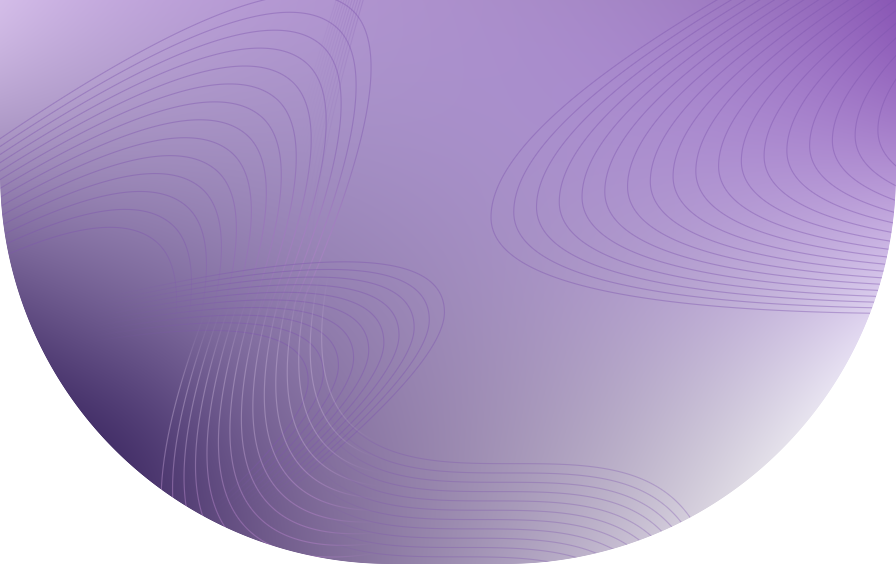
A Shadertoy shader for this background:

```glsl
// A violet card with large rounded lower corners on a white page.
// Its colour is a smooth 4x4 gradient mesh; fine nested contour lines come
// from parabolas repeated along a drift direction. The canvas is 100 wide.

#define CORNER_RADIUS 43.6
#define LINE_HALF_WIDTH 0.065
#define VIOLET_LINE vec3(0.49, 0.33, 0.68)
#define PINK_LINE vec3(0.74, 0.52, 0.82)
#define PALE_LINE vec3(0.78, 0.70, 0.84)
#define SHADOW_TINT vec3(0.065, 0.06, 0.05)
#define LINE_STRENGTH 0.42

// Weights of the cubic through four evenly spaced nodes, t in 0..1
vec4 cubicWeights(float t) {
    float s = 3.0 * t, a = s - 1.0, b = s - 2.0, c = s - 3.0;
    return vec4(-a * b * c / 6.0, s * b * c / 2.0, -s * a * c / 2.0, s * a * b / 6.0);
}

// Gradient mesh, each row listed from left to right
vec3 meshColor(vec2 uv) {
    vec4 wx = cubicWeights(uv.x), wy = cubicWeights(uv.y);
    vec3 bottom = mat4x3(0.15, 0.08, 0.28,  0.47, 0.39, 0.57,
                         0.76, 0.72, 0.81,  1.15, 1.14, 1.10) * wx;
    vec3 lower  = mat4x3(0.26, 0.18, 0.40,  0.53, 0.45, 0.64,
                         0.69, 0.63, 0.77,  0.98, 0.97, 1.01) * wx;
    vec3 upper  = mat4x3(0.58, 0.50, 0.69,  0.62, 0.54, 0.74,
                         0.67, 0.57, 0.80,  0.72, 0.60, 0.84) * wx;
    vec3 top    = mat4x3(0.83, 0.74, 0.91,  0.70, 0.59, 0.82,
                         0.65, 0.53, 0.78,  0.54, 0.34, 0.71) * wx;
    return mat4x3(bottom, lower, upper, top) * wy;
}

// Index of nested parabolas: tips step by drift, arms spread along across;
// bend.x shapes the negative arm, bend.y the positive one
float nestIndex(vec2 p, vec2 tip, vec2 drift, vec2 across, vec2 bend) {
    vec2 s = inverse(mat2(drift, across)) * (p - tip);
    return s.x - (s.y < 0.0 ? bend.x : bend.y) * s.y * s.y;
}

// Coverage of thin lines at the whole values 0..last of an index field
float contour(float index, float last, float pixel) {
    float slope = length(vec2(dFdx(index), dFdy(index))) / pixel;
    float nearest = clamp(round(index), 0.0, last);
    float dist = abs(index - nearest) / max(slope, 0.0001);
    float reach = 0.5 * pixel;
    float cover = min(dist + reach, LINE_HALF_WIDTH) - max(dist - reach, -LINE_HALF_WIDTH);
    return clamp(cover / pixel, 0.0, 1.0) * LINE_STRENGTH;
}

// Signed distance to the card, which runs on above the canvas
float cardDistance(vec2 p) {
    vec2 corner = vec2(abs(p.x - 50.0) - 50.0, -p.y) + CORNER_RADIUS;
    return length(max(corner, 0.0)) - CORNER_RADIUS;
}

void mainImage(out vec4 fragColor, in vec2 fragCoord) {
    float pixel = 100.0 / iResolution.x;
    vec2 p = fragCoord * pixel;

    // Mesh with a deeper shadow at the lower left
    vec3 color = meshColor(fragCoord / iResolution.xy);
    vec2 toShadow = (p - vec2(15.5, 12.5)) / 13.0;
    color -= SHADOW_TINT * exp(-dot(toShadow, toShadow));

    // Right: loops opening to the right edge
    float rightLoops = nestIndex(p, vec2(54.8, 38.7), vec2(2.54, 0.57),
                                 vec2(0.0, 1.0), vec2(0.0408, 0.0287));
    color = mix(color, VIOLET_LINE, contour(rightLoops, 18.0, pixel));

    // Upper left: arches falling to the lower left, pinker on the right flank
    float arches = nestIndex(p, vec2(39.1, 62.0), vec2(-1.67, -2.0),
                             vec2(0.77, -0.64), vec2(0.0325, 0.0384));
    float archFade = smoothstep(24.0, 38.0, p.y);
    vec3 archColor = mix(VIOLET_LINE, PINK_LINE,
                         smoothstep(20.0, 36.0, p.x) * smoothstep(48.0, 32.0, p.y));
    color = mix(color, archColor, contour(arches, 13.0, pixel) * archFade);

    // Centre left: loops opening to the left
    float leftLoops = nestIndex(p, vec2(49.6, 28.1), vec2(-1.69, -0.85),
                                vec2(0.0, 1.0), vec2(0.082, 0.0523));
    float leftFade = smoothstep(8.0, 30.0, p.x) * smoothstep(5.0, 14.0, p.y);
    color = mix(color, VIOLET_LINE, contour(leftLoops, 9.0, pixel) * leftFade);

    // Lower left: bright upright strands
    float strands = nestIndex(p, vec2(35.9, 25.3), vec2(-1.28, -1.3),
                              vec2(0.0, 1.0), vec2(-0.015));
    float strandFade = smoothstep(33.0, 24.0, p.y + 0.35 * (36.0 - p.x))
                     * smoothstep(43.0, 34.0, p.x);
    vec3 strandColor = mix(PINK_LINE, PALE_LINE, smoothstep(4.0, 17.0, p.y));
    color = mix(color, strandColor, contour(strands, 14.0, pixel) * strandFade);

    // Bottom: shallow waves
    float drop = 11.2 - p.y;
    float u = (p.x - 57.3 + 0.6 * drop) / 13.0;
    float waves = drop / 1.04 - u * u * u;
    float waveFade = smoothstep(33.0, 45.0, p.x) * 0.8;
    color = mix(color, VIOLET_LINE, contour(waves, 10.0, pixel) * waveFade);

    // White page outside the card
    float page = smoothstep(-0.5 * pixel, 0.5 * pixel, cardDistance(p));
    fragColor = vec4(mix(clamp(color, 0.0, 1.0), vec3(1.0), page), 1.0);
}
```
